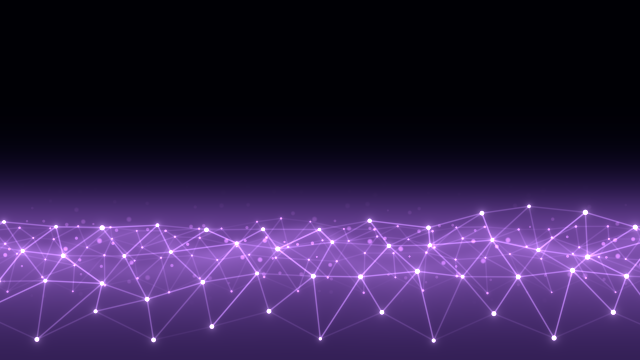
A WebGL 2 fragment shader for this background:

```glsl
#version 300 es
precision highp float;
// Glowing violet network of linked points over a dark gradient.
uniform vec2 u_resolution;
out vec4 fragColor;

const float PI = 3.14159265;
const float SPACING = 0.146;
const vec3 NIGHT = vec3(0.0, 0.0, 0.018);
const vec3 VIOLET = vec3(0.43, 0.27, 0.59);
const vec3 LILAC = vec3(0.58, 0.43, 0.66);
const vec3 PINK = vec3(0.80, 0.48, 0.80);
const vec3 SPARK = vec3(1.0, 0.88, 1.0);

float hash(vec2 p) {
    p = fract(p * vec2(0.1031, 0.1137));
    p += dot(p, p.yx + 33.33);
    return fract((p.x + p.y) * p.x * 17.0 + p.y * 5.3);
}

vec2 hash2(vec2 p) {
    return vec2(hash(p + 3.7), hash(p + 41.3));
}

float bell(float x, float width) {
    return exp(-x * x / (width * width));
}

float segment(vec2 p, vec2 a, vec2 b) {
    vec2 d = b - a;
    float t = clamp(dot(p - a, d) / dot(d, d), 0.0, 1.0);
    return length(p - a - d * t);
}

// Four wavy rows of points, front row lowest.
vec2 node(float i, float row, float seed) {
    vec2 jitter = hash2(vec2(i + 60.0, row * 7.0 + seed)) - 0.5;
    float zigzag = cos(PI * (i + smoothstep(2.0, 4.0, i)));
    vec2 front = vec2(0.097 + 0.16 * i, 0.097 - 0.037 * zigzag);
    vec2 middle = vec2(0.127 + SPACING * i, 0.235 - 0.06 * bell(i - 1.8, 0.9));
    vec2 back = vec2(0.051 + SPACING * i, 0.308);
    vec2 crest = vec2(0.009 + SPACING * i, 0.375 + 0.055 * bell(i - 10.0, 1.4));
    if (row < 0.5) return front + jitter * vec2(0.025, 0.015);
    if (row < 1.5) return middle + jitter * vec2(0.03, 0.045);
    if (row < 2.5) return back + jitter * vec2(0.05, 0.06);
    return crest + jitter * vec2(0.04, 0.03);
}

float link(vec2 p, vec2 a, vec2 b, float width, float key) {
    float d = segment(p, a, b);
    float core = 1.0 - smoothstep(0.0, width, d);
    float haze = 0.12 * exp(-d / (width * 1.8));
    return (core + haze) * mix(0.25, 0.8, hash(vec2(key, key + 9.0)));
}

// Links in x, points and their halos in y.
vec2 network(vec2 p, float seed, float width, float radius) {
    vec2 light = vec2(0.0);
    float column = floor(p.x / SPACING);
    for (int k = -4; k <= 2; k++) {
        float i = column + float(k);
        for (int r = 0; r < 4; r++) {
            float row = float(r);
            float key = i * 5.0 + row * 17.0 + seed + 80.0;
            vec2 a = node(i, row, seed);
            float flat_link = r == 0 ? 0.3 : 0.75;
            light.x += flat_link * link(p, a, node(i + 1.0, row, seed), width, key);
            if (r < 3) {
                light.x += link(p, a, node(i, row + 1.0, seed), width, key + 1.0);
                light.x += link(p, a, node(i + 1.0, row + 1.0, seed), width, key + 2.0);
            }
            float size = radius * mix(0.65, 1.1, hash(vec2(key, 5.0)));
            float d = length(p - a);
            light.y += 1.0 - smoothstep(size - width * 0.5, size + width * 0.5, d);
            light.y += 0.4 * exp(-d / (size * 1.3));
        }
    }
    return light;
}

// Soft out-of-focus dots scattered along the wave.
float bokeh(vec2 p, float cell) {
    float light = 0.0;
    for (int k = 0; k < 9; k++) {
        vec2 id = floor(p / cell) + vec2(k % 3 - 1, k / 3 - 1);
        vec2 center = (id + 0.15 + 0.7 * hash2(id + 20.0)) * cell;
        float chance = step(0.4, hash(id + 71.0)) * bell(center.y - 0.31, 0.075);
        float size = mix(0.004, 0.010, hash(id + 11.0));
        light += chance * (1.0 - smoothstep(size * 0.3, size, length(p - center)));
    }
    return light;
}

// Translucent sheet that fades below a waving upper edge.
float sheet(vec2 p, float level, float height, float waves, float phase) {
    float depth = level + height * cos(waves * (p.x - phase)) - p.y;
    return smoothstep(-0.025, 0.02, depth) * exp(-max(depth, 0.0) * 15.0);
}

void main() {
    vec2 p = gl_FragCoord.xy / u_resolution.y;
    float pixel = 1.0 / u_resolution.y;

    // Horizon glow, black above and dim violet below.
    float glow = p.y > 0.33 ? bell(p.y - 0.33, 0.157) : mix(0.5, 1.0, smoothstep(-0.02, 0.33, p.y));
    vec3 color = NIGHT + VIOLET * pow(vec3(glow), vec3(1.1, 1.15, 0.9));

    // Hazy sheets and distant dots.
    color += LILAC * 0.20 * sheet(p, 0.335, 0.03, 12.57, 0.35);
    color += LILAC * 0.14 * sheet(p, 0.29, 0.035, 8.5, 0.75);
    color += PINK * 0.5 * bokeh(p, 0.05);

    // Small faint network behind the sharp one.
    vec2 far = network((p - vec2(0.0, 0.295)) * 1.8 + vec2(0.05, 0.25), 31.0, 0.002 + 1.8 * pixel, 0.006);
    color += LILAC * 0.22 * far.x + PINK * 0.45 * far.y;
    vec2 near = network(p, 4.0, 0.0012 + pixel, 0.0065);
    color += LILAC * 0.75 * near.x + SPARK * 0.8 * near.y;

    fragColor = vec4(min(color, vec3(1.0)), 1.0);
}
```
